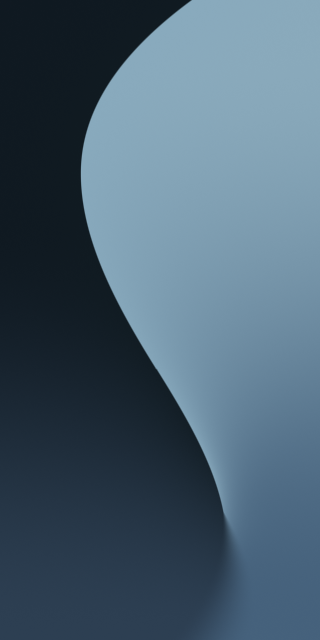
A Shadertoy shader for this background:

```glsl
// A pale blue sheet curls over a dark ground along one S-shaped edge.
// The edge is a smooth piecewise cubic x(y); signed distance to it drives
// the glow, the shadow and a seam that dissolves towards the bottom.

// Horizontal place of the fold at height y, joined with matching slopes
float foldEdge(float y) {
    float s = y - 0.729;
    if (s > 0.0) return 0.2526 + s * s * (4.1 + 2.3 * s);
    if (y > 0.424) return 0.2526 + s * s * (3.46 + 3.07 * s);
    float u = y - 0.15;
    return 0.708 - u * u * (4.19 - 4.62 * u);
}

// Dark ground, with a shadow gathering under the fold
vec3 groundColor(float y, float d) {
    vec3 ground = mix(vec3(0.060, 0.098, 0.130), vec3(0.176, 0.247, 0.322),
                      1.0 - smoothstep(0.0, 0.65, y));
    float shadow = 0.8 * exp(min(d, 0.0) / 0.17) * smoothstep(0.02, 0.36, y);
    return mix(ground, vec3(0.064, 0.105, 0.130), shadow);
}

// Pale sheet, with light that narrows along the fold as it descends
vec3 sheetColor(float y, float d) {
    vec3 sheet = mix(vec3(0.272, 0.382, 0.486), vec3(0.540, 0.664, 0.732),
                     smoothstep(0.03, 0.93, y));
    float reach = mix(0.04, 0.38, smoothstep(0.2, 0.68, y));
    float glow = 0.9 * exp(-max(d, 0.0) / reach) * smoothstep(0.09, 0.27, y);
    return mix(sheet, vec3(0.535, 0.667, 0.743), glow);
}

void mainImage(out vec4 fragColor, in vec2 fragCoord) {
    vec2 uv = fragCoord / iResolution.xy;
    float d = uv.x - foldEdge(uv.y);

    // Crisp edge above, widening blur below the tip
    float blur = max(0.2 - uv.y, 0.0);
    float aa = 0.7 * fwidth(d);
    float cover = smoothstep(-aa - 0.35 * blur, aa + 0.9 * blur, d);

    vec3 color = mix(groundColor(uv.y, d), sheetColor(uv.y, d), cover);

    // Fine dither against banding
    float grain = fract(sin(dot(fragCoord, vec2(12.9898, 78.233))) * 43758.5453);
    fragColor = vec4(color + (grain - 0.5) / 255.0, 1.0);
}
```
